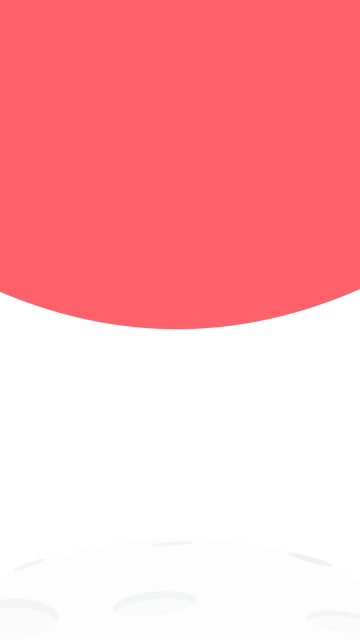
A WebGL 1 fragment shader for this background:

```glsl
precision highp float;

uniform vec2 u_resolution;

const vec3 WHITE = vec3(1.0);
const vec3 CORAL = vec3(1.0, 0.38, 0.42);
const vec3 MOON = vec3(0.993);
const vec3 CRATER_FLOOR = vec3(0.986);
const vec3 CRATER_SHADE = vec3(0.958, 0.960, 0.962);
const vec3 SLIT_GRAY = vec3(0.950, 0.955, 0.960);
const vec3 SLIT_BLUE = vec3(0.940, 0.942, 0.968);

// Smooth coverage of a signed distance, negative inside
float coverage(float dist, float blur) {
    return 1.0 - smoothstep(-blur, blur, dist);
}

// Approximate signed distance to a tilted ellipse
float ellipseDistance(vec2 p, vec2 center, vec2 radii, float tilt) {
    float c = cos(tilt);
    float s = sin(tilt);
    vec2 d = p - center;
    vec2 q = vec2(c * d.x + s * d.y, c * d.y - s * d.x) / radii;
    float k = max(length(q), 0.0001);
    return k * (k - 1.0) / max(length(q / radii), 0.0001);
}

// Distance to a parabolic edge, negative above it
float bowlDistance(vec2 p, vec2 lowest, float curvature) {
    float dx = p.x - lowest.x;
    float height = lowest.y + curvature * dx * dx - p.y;
    return height / length(vec2(1.0, 2.0 * curvature * dx));
}

// Crater with a shaded upper rim and a paler floor
vec3 addCrater(vec3 base, vec2 p, vec2 center, vec2 radii, float tilt, vec2 shift, float blur) {
    float rim = coverage(ellipseDistance(p, center, radii, tilt), blur);
    float inner = coverage(ellipseDistance(p, center + shift, radii, tilt), blur);
    return mix(base, mix(CRATER_SHADE, CRATER_FLOOR, inner), rim);
}

// Crater seen edge-on near the horizon
vec3 addSlit(vec3 base, vec2 p, vec2 center, vec2 radii, float tilt, vec3 tint, float blur) {
    return mix(base, tint, coverage(ellipseDistance(p, center, radii, tilt), blur));
}

void main() {
    // Canvas width is one unit
    vec2 p = gl_FragCoord.xy / u_resolution.x;
    float blur = 0.75 / u_resolution.x;

    // Pale moon rising from the bottom
    float moon = length(p - vec2(0.498, -0.884)) - 1.169;
    vec3 color = mix(WHITE, MOON, coverage(moon, 0.006));

    // Horizon craters
    color = addSlit(color, p, vec2(0.081, 0.209), vec2(0.048, 0.006), 0.36, SLIT_GRAY, blur);
    color = addSlit(color, p, vec2(0.477, 0.267), vec2(0.058, 0.005), 0.07, SLIT_GRAY, blur);
    color = addSlit(color, p, vec2(0.861, 0.224), vec2(0.064, 0.008), -0.27, SLIT_BLUE, blur);

    // Near craters
    color = addCrater(color, p, vec2(0.037, 0.060), vec2(0.125, 0.055), 0.03, vec2(0.0, -0.026), blur);
    color = addCrater(color, p, vec2(0.430, 0.100), vec2(0.116, 0.034), 0.10, vec2(0.004, -0.021), blur);
    color = addCrater(color, p, vec2(0.961, 0.049), vec2(0.111, 0.030), -0.13, vec2(0.0, -0.016), blur);

    // Coral bowl filling the top
    float bowl = bowlDistance(p, vec2(0.491, 0.8634), 0.43);
    color = mix(color, CORAL, coverage(bowl, blur));

    gl_FragColor = vec4(color, 1.0);
}
```
